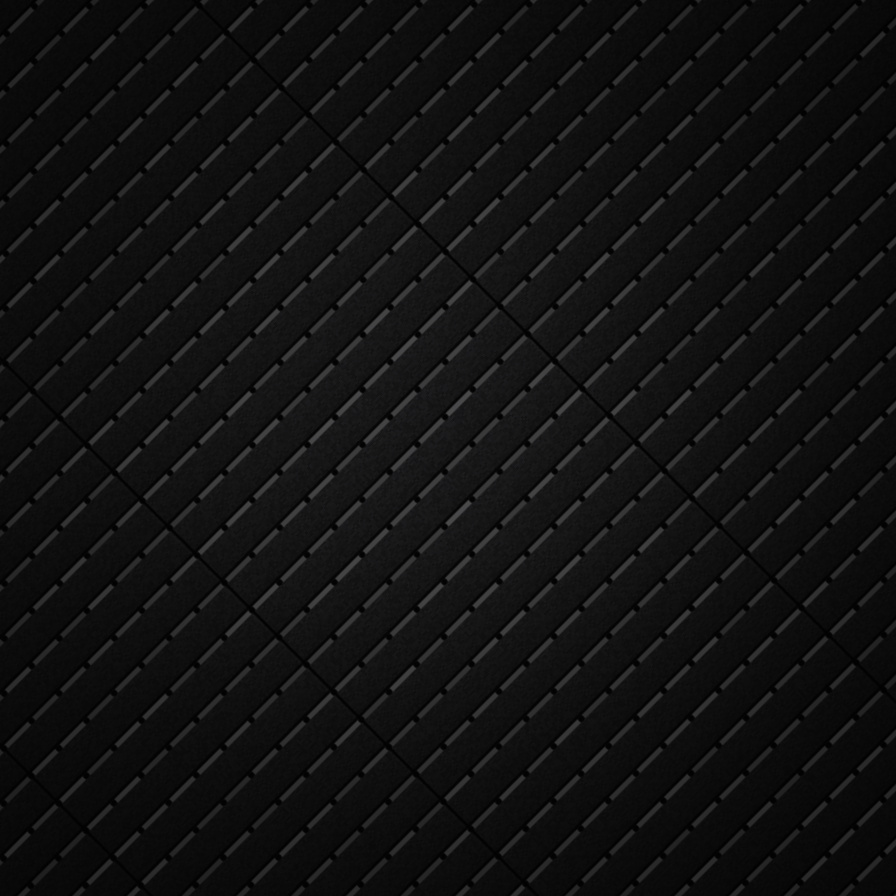
This pattern is drawn by a three.js fragment shader. Its source:

```glsl
#define PITCH vec2(0.0616, 0.0611)
#define PHASE vec2(1.2162, -0.1598)
#define RIDGE_HALF_WIDTH 0.0027
#define RIDGE_HALF_LENGTH 0.0182
#define NOTCH_RADIUS 0.0031
#define SEAM_HALF_WIDTH 0.0015
#define SOFTNESS 0.0013
#define GLOW_FALLOFF 5.5
#define GRAIN 0.17

varying vec2 vUv;

float hash(vec2 p) {
  return fract(sin(dot(p, vec2(127.1, 311.7))) * 43758.5453);
}

float cover(float dist) {
  return 1.0 - smoothstep(-SOFTNESS, SOFTNESS, dist);
}

float boxDistance(vec2 p, vec2 halfSize) {
  vec2 q = abs(p) - halfSize;
  return length(max(q, 0.0)) + min(max(q.x, q.y), 0.0);
}

// Seams cross the planks at three rows of notches
float isSeam(float row) {
  float nearest = min(abs(row), min(abs(row + 10.0), abs(row + 17.0)));
  return 1.0 - step(0.5, nearest);
}

void main() {
  // Diagonal lattice: x runs along the planks, y across them
  vec2 lattice = (vec2(vUv.x + vUv.y, vUv.x - vUv.y) - PHASE) / PITCH;
  vec2 size = PITCH * inversesqrt(2.0);
  vec2 node = floor(lattice + 0.5);
  vec2 fromNode = (lattice - node) * size;
  vec2 ridgeCell = vec2(floor(lattice.x), node.y);
  vec2 fromRidge = vec2((fract(lattice.x) - 0.5) * size.x, fromNode.y);

  vec2 offset = vUv - vec2(0.48, 0.52);
  float glow = exp(-GLOW_FALLOFF * dot(offset, offset));

  // Plank face, shaded from its upper edge to its lower edge
  float slope = fract(lattice.y);
  vec3 color = mix(vec3(0.03), vec3(0.093, 0.093, 0.098), glow);
  color *= mix(1.14, 0.8, slope);
  color *= 1.0 + GRAIN * (hash(floor(lattice * vec2(14.0, 18.0))) - 0.5) * 2.0;

  // Dark crease above each ridge
  float crease = cover(abs(fromNode.y + 0.0046) - 0.0016);
  color *= 1.0 - 0.7 * crease;

  // Lit ridge segments of uneven strength
  vec2 ridgeSize = vec2(RIDGE_HALF_LENGTH, RIDGE_HALF_WIDTH) - 0.001;
  float ridge = cover(boxDistance(fromRidge, ridgeSize) - 0.001);
  float strength = mix(0.75, 1.0, hash(ridgeCell));
  vec3 lit = mix(vec3(0.15), vec3(0.3, 0.3, 0.305), glow) * strength;
  color = mix(color, lit, ridge);

  // Notches between the segments
  float notch = cover(length(fromNode) - NOTCH_RADIUS);
  color = mix(color, vec3(0.008), 0.95 * notch);

  // Long seams with a faint lit lip
  float seam = isSeam(node.x);
  float lip = seam * cover(abs(fromNode.x + 0.0034) - 0.0008);
  float groove = seam * cover(abs(fromNode.x) - SEAM_HALF_WIDTH);
  color += 0.02 * glow * lip;
  color = mix(color, vec3(0.008), 0.95 * groove);

  gl_FragColor = vec4(color, 1.0);
}
```
